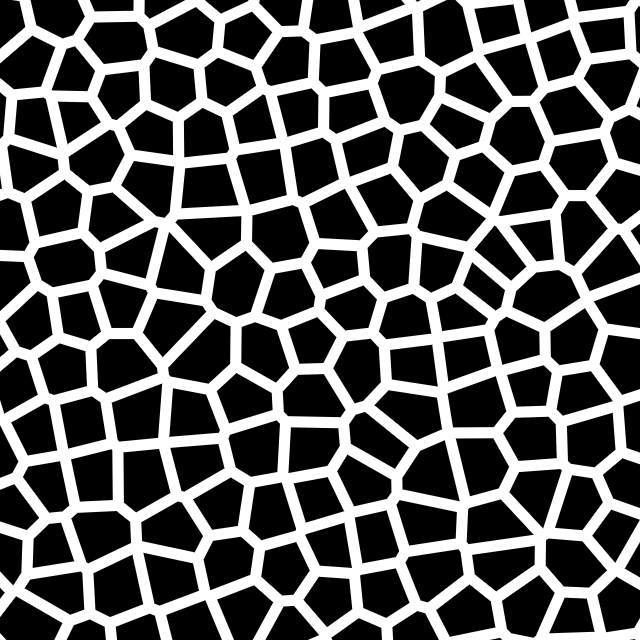
A Shadertoy shader for this pattern:

```glsl
#define CELLS 12.0        // cells along the canvas height
#define LINE_WIDTH 0.0174 // wall thickness, in canvas heights
#define JITTER 0.88       // scatter of the seeds inside their grid squares
#define REPULSION 0.42    // how strongly close seeds push apart
#define REACH 1.08        // distance at which the push ends, in cells
#define TILT 0.2          // rotation of the seed grid, in radians
#define WALL_COLOR vec3(1.0)
#define CELL_COLOR vec3(0.0)

const int SIDE = 5;

vec2 hash2(ivec2 cell) {
    uvec2 v = uvec2(cell + 4096) * 1664525u + 1013904223u;
    v.x += v.y * 1664525u;
    v.y += v.x * 1664525u;
    v ^= v >> 16u;
    v.x += v.y * 1664525u;
    v.y += v.x * 1664525u;
    v ^= v >> 16u;
    return vec2(v & 65535u) / 65536.0;
}

vec2 rawSeed(ivec2 cell) {
    return vec2(cell) + 0.5 + JITTER * (hash2(cell) - 0.5);
}

// Seed moved away from its close neighbours, for an even spread
vec2 relaxedSeed(ivec2 cell) {
    vec2 seed = rawSeed(cell);
    vec2 push = vec2(0.0);
    for (int y = -1; y <= 1; y++) {
        for (int x = -1; x <= 1; x++) {
            if (x == 0 && y == 0) continue;
            vec2 away = seed - rawSeed(cell + ivec2(x, y));
            float gap = max(length(away), 0.001);
            push += away / gap * max(REACH - gap, 0.0);
        }
    }
    return seed + REPULSION * push;
}

// Distance from p to the nearest Voronoi edge, in cells
float edgeDistance(vec2 p) {
    ivec2 corner = ivec2(floor(p)) - SIDE / 2;
    vec2 offsets[SIDE * SIDE];
    vec2 nearest = vec2(100.0);
    int nearestIndex = 0;

    // Find the seed that owns this point
    for (int i = 0; i < SIDE * SIDE; i++) {
        offsets[i] = relaxedSeed(corner + ivec2(i % SIDE, i / SIDE)) - p;
        if (dot(offsets[i], offsets[i]) < dot(nearest, nearest)) {
            nearest = offsets[i];
            nearestIndex = i;
        }
    }

    // Measure to the bisectors with all other seeds
    float edge = 100.0;
    for (int i = 0; i < SIDE * SIDE; i++) {
        if (i == nearestIndex) continue;
        vec2 across = offsets[i] - nearest;
        float span = max(length(across), 0.001);
        edge = min(edge, dot(0.5 * (nearest + offsets[i]), across / span));
    }
    return edge;
}

void mainImage(out vec4 fragColor, in vec2 fragCoord) {
    vec2 uv = fragCoord / iResolution.y;
    float c = cos(TILT), s = sin(TILT);
    vec2 p = CELLS * vec2(c * uv.x + s * uv.y, c * uv.y - s * uv.x);

    // Walls of even width with an edge one pixel soft
    float dist = edgeDistance(p) / CELLS - 0.5 * LINE_WIDTH;
    float wall = clamp(0.5 - dist * iResolution.y, 0.0, 1.0);
    fragColor = vec4(mix(CELL_COLOR, WALL_COLOR, wall), 1.0);
}
```
